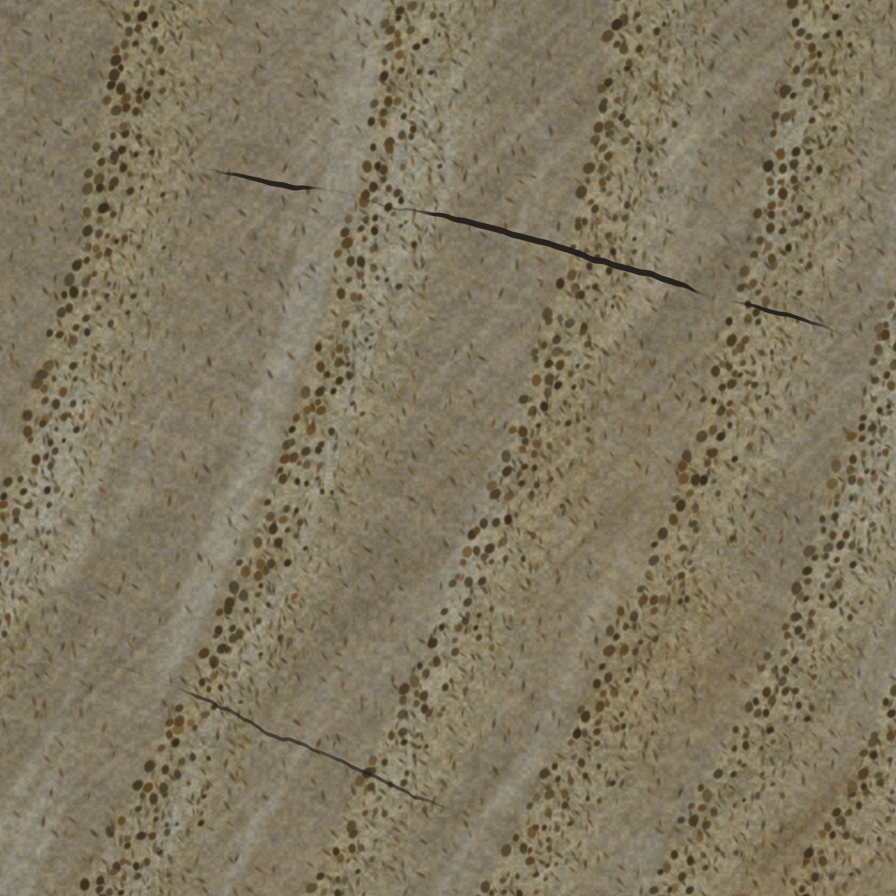
Reproduce this texture procedurally as a Shadertoy shader.

```glsl
#define EARLY_WOOD vec3(0.545, 0.510, 0.400)
#define LATE_WOOD vec3(0.488, 0.452, 0.375)
#define PALE_STREAK vec3(0.580, 0.570, 0.510)
#define WARM_STAIN vec3(0.510, 0.430, 0.290)
#define PORE_DARK vec3(0.210, 0.170, 0.110)
#define PORE_RUST vec3(0.400, 0.290, 0.140)
#define CRACK_COLOR vec3(0.130, 0.120, 0.100)
#define VESSEL_CELLS 68.0
#define FLECK_CELLS 92.0
#define GRAIN 0.13
#define SOFT 0.0018

float hash(vec2 p) {
    vec3 q = fract(p.xyx * vec3(0.1031, 0.1030, 0.0973));
    q += dot(q, q.yzx + 33.33);
    return fract((q.x + q.y) * q.z);
}

float noise(vec2 p) {
    vec2 i = floor(p), f = fract(p);
    f = f * f * (3.0 - 2.0 * f);
    return mix(mix(hash(i), hash(i + vec2(1, 0)), f.x),
               mix(hash(i + vec2(0, 1)), hash(i + vec2(1, 1)), f.x), f.y);
}

// Coordinate across the curved growth rings
float ringCoord(vec2 p) {
    float t = 1.0 - p.y;
    return p.x + 0.136 * t + 0.215 * t * t + 0.014 * (noise(p * 11.0) - 0.5);
}

// Distance past the start of the current ring; rings narrow to the right
float ringOffset(float s) {
    float ring = floor(4.0 * (exp((s - 0.137) / 1.339) - 1.0));
    return s - 0.137 - 1.339 * log(1.0 + ring / 4.0);
}

// Scattered pores: x = coverage, y = rust tint. Flecks are thin and slanted.
vec2 pores(vec2 p, float cells, bool fleck) {
    vec2 result = vec2(0.0);
    vec2 home = floor(p * cells);
    for (int j = -1; j <= 1; j++)
    for (int i = -1; i <= 1; i++) {
        vec2 id = home + vec2(i, j);
        vec2 seed = id + (fleck ? 300.0 : 50.0);
        vec2 jitter = vec2(hash(seed + 7.1), hash(seed + 19.7));
        vec2 center = (id + 0.1 + 0.8 * jitter) / cells;
        float d = ringOffset(ringCoord(center));
        float size = hash(seed + 41.3);
        float density = 0.85 * (1.0 - smoothstep(0.015, 0.105, d));
        float radius = mix(0.0054, 0.0030, smoothstep(0.0, 0.07, d)) * (0.55 + 0.55 * size);
        float angle = 1.1 + 1.2 * (hash(seed + 3.9) - 0.5);
        float stretch = 1.3;
        if (fleck) {
            density = 0.12 + 0.38 * smoothstep(0.0, 0.03, d) * (1.0 - smoothstep(0.07, 0.14, d));
            radius = 0.0009 + 0.0012 * size;
            angle = 1.9 + 1.5 * (hash(seed + 3.9) - 0.5);
            stretch = 2.6;
        }
        if (hash(seed + 88.5) > density) continue;
        vec2 axis = vec2(cos(angle), sin(angle));
        vec2 q = p - center;
        q = vec2(dot(q, axis) / stretch, dot(q, vec2(-axis.y, axis.x)));
        float cover = 1.0 - smoothstep(radius - SOFT, radius + SOFT, length(q));
        cover *= fleck ? 0.65 : 0.6 + 0.4 * hash(seed + 61.0);
        if (cover > result.x) result = vec2(cover, hash(seed + 27.0));
    }
    return result;
}

// Jagged crack from a to b that pinches out in places
float crack(vec2 p, vec2 a, vec2 b, float bow, float width, float seed) {
    float t = (p.x - a.x) / (b.x - a.x);
    float y = mix(a.y, b.y, t) + bow * sin(3.1416 * t);
    y += 0.009 * (noise(vec2(t * 13.0, seed)) - 0.5) + 0.003 * (noise(vec2(t * 60.0, seed)) - 0.5);
    float w = width * smoothstep(0.15, 0.65, noise(vec2(t * 9.0, seed + 5.0)));
    w *= smoothstep(0.0, 0.2, t) * (1.0 - smoothstep(0.8, 1.0, t));
    return (1.0 - smoothstep(w, w + SOFT, abs(p.y - y))) * smoothstep(0.0, 0.0012, w);
}

void mainImage(out vec4 fragColor, in vec2 fragCoord) {
    vec2 p = fragCoord / iResolution.y;
    float s = ringCoord(p);
    float d = ringOffset(s);

    // Ring tone, pale streaks and warm stains
    float early = smoothstep(-0.004, 0.008, d) * (1.0 - smoothstep(0.06, 0.15, d));
    vec3 color = mix(LATE_WOOD, EARLY_WOOD, 0.15 + 0.75 * early);
    float streak = noise(vec2(s * 22.0 + 3.0, p.y * 2.5)) * 0.7 + noise(vec2(s * 70.0, p.y * 4.0)) * 0.3;
    color = mix(color, PALE_STREAK, 0.65 * smoothstep(0.52, 0.82, streak));
    float stain = noise(vec2(s * 9.0 + 20.0, p.y * 4.0)) * (1.0 - 0.6 * p.y);
    color = mix(color, WARM_STAIN, 0.45 * smoothstep(0.45, 0.85, stain));

    // Saw marks and rays crossing the rings
    vec2 saw = vec2(dot(p, vec2(-0.68, 0.73)), dot(p, vec2(0.73, 0.68)));
    float ray = p.y + p.x * mix(0.43, 0.27, p.y);
    color += 0.055 * (noise(vec2(saw.x * 130.0, saw.y * 4.0)) - 0.5);
    color += 0.035 * (noise(vec2(saw.x * 40.0, saw.y * 2.0 + 9.0)) - 0.5);
    color += 0.040 * (noise(vec2(ray * 150.0, p.x * 7.0)) - 0.5);

    // Fine grain with slight hue variation
    float grain = 0.6 * noise(p * 210.0) + 0.4 * noise(p * 390.0 + 31.0) - 0.5;
    color += GRAIN * (1.0 + 0.5 * early) * grain;
    color += vec3(0.03, 0.0, -0.04) * (noise(p * 120.0 + 70.0) - 0.5);

    // Pores and cracks
    vec2 fleck = pores(p, FLECK_CELLS, true);
    color = mix(color, mix(PORE_DARK, PORE_RUST, fleck.y), fleck.x);
    vec2 vessel = pores(p, VESSEL_CELLS, false);
    color = mix(color, mix(PORE_DARK, PORE_RUST, vessel.y * vessel.y), vessel.x);
    float split = crack(p, vec2(0.20, 0.815), vec2(0.97, 0.613), 0.022, 0.0026, 2.0);
    float hairline = crack(p, vec2(0.02, 0.300), vec2(0.54, 0.075), 0.006, 0.0012, 14.0);
    color = mix(color, CRACK_COLOR, max(0.95 * split, 0.65 * hairline));

    fragColor = vec4(clamp(color, 0.0, 1.0), 1.0);
}
```
